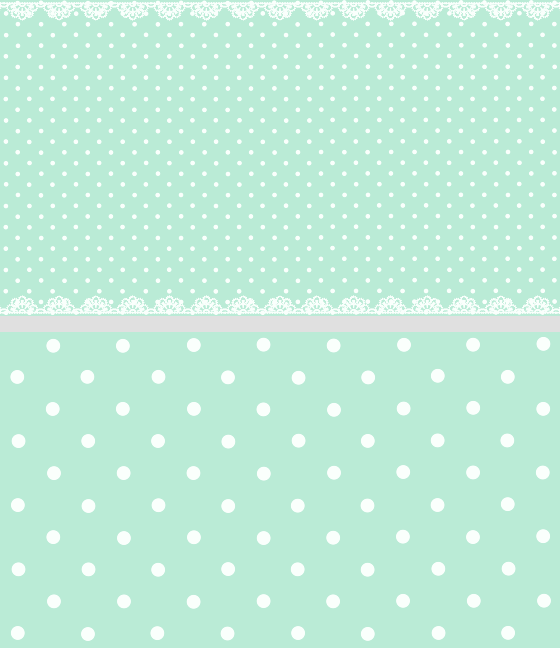
Top, the full canvas; bottom, a detail of the centre.
Write a WebGL 1 fragment shader that draws this pattern.

```glsl
precision highp float;
// Mint field of staggered white polka dots with scalloped lace along the top and bottom edges.

uniform vec2 u_resolution;

const float PI = 3.14159265;

float hash(vec2 p) {
  return fract(sin(dot(p, vec2(127.1, 311.7))) * 43758.5453);
}

// Signed distance to one lattice of dots, each nudged very slightly.
float dotLattice(vec2 p, vec2 origin) {
  vec2 pitch = vec2(32.0, 29.2);
  vec2 cell = floor((p - origin) / pitch + 0.5);
  vec2 nudge = vec2(hash(cell), hash(cell + 57.0)) - 0.5;
  nudge.y += 0.7 * step(432.0, p.x);
  return length(p - origin - cell * pitch - 0.6 * nudge) - 3.15;
}

// Signed distance to the lace threads; q.x is from the motif axis, q.y from the hem.
float laceMotif(vec2 q) {
  float r = length(q);
  float sector = PI / 5.0;
  float angle = atan(q.x, q.y);
  angle -= sector * floor(angle / sector + 0.5);
  vec2 v = r * vec2(sin(angle), cos(angle));

  // Five outer lobes with a beaded rim.
  vec2 w = v - vec2(0.0, 17.0);
  float beads = 0.6 * cos(14.0 * atan(w.x, w.y));
  float rim = max(abs(length(w) - 5.0) - 1.2 - beads, 12.0 - r);

  // Flared petals, joining ring and pierced centre.
  float petal = max(abs(v.x) - 0.13 * v.y, abs(r - 12.0) - 5.5);
  float ring = abs(r - 11.5) - 0.9;
  float core = abs(r - 4.0) - 1.4;

  // Hem with tiny picots and an arch between neighbouring motifs.
  float hem = abs(q.y) - 1.2 - 0.4 * cos(q.x * 2.0 * PI * 14.0 / 50.5);
  float arch = abs(length(vec2(25.25 - abs(q.x), q.y)) - 4.6) - 1.3;

  float threads = min(min(rim, petal), min(ring, core));
  threads = min(threads, arch);
  return min(hem, max(threads, -q.y));
}

void main() {
  // The canvas spans 768 by 432 design units.
  vec2 p = gl_FragCoord.xy / u_resolution * vec2(768.0, 432.0);
  float soft = 0.55 * 432.0 / u_resolution.y;

  // Two offset lattices form the staggered dots.
  float dots = min(dotLattice(p, vec2(24.4, 19.2)),
                   dotLattice(p, vec2(8.2, 33.8)));

  // Fifteen lace motifs, mirrored from top to bottom.
  float across = mod(p.x - 384.0 + 25.25, 50.5) - 25.25;
  float lace = laceMotif(vec2(across * 1.04, min(p.y, 432.0 - p.y) - 4.5));

  float white = 1.0 - smoothstep(-soft, soft, min(dots, lace));
  vec3 color = mix(vec3(0.73, 0.92, 0.84), vec3(0.98, 1.0, 0.99), white);
  gl_FragColor = vec4(color, 1.0);
}
```
